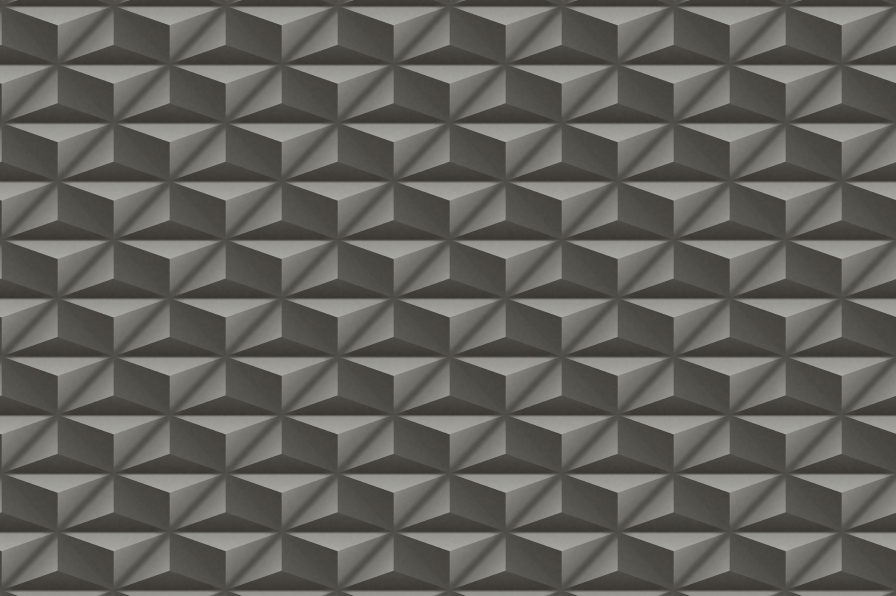
Give the GLSL for this pattern, as a WebGL 2 fragment shader.

```glsl
#version 300 es
precision highp float;
// Relief of low three-sided facets on a triangular lattice, with light and dark
// slopes alternating along each row. Barycentric weights pick the facet; the
// smallest weight gives the distance from the valley, driving each gradient.

uniform vec2 u_resolution;
out vec4 outColor;

const vec2 REPEATS = vec2(8.0, 10.2);      // triangles across, rows down
const vec2 SHIFT = vec2(0.014, 0.1);       // lattice origin, in repeats
const int SAMPLES = 3;                     // supersampling per axis

// Facet tones in the order left, right, base
const vec3 UP_VALLEY = vec3(0.41, 0.30, 0.22);
const vec3 UP_PEAK = vec3(0.59, 0.36, 0.30);
const vec3 DOWN_VALLEY = vec3(0.29, 0.39, 0.57);
const vec3 DOWN_PEAK = vec3(0.26, 0.53, 0.66);

const float SEAM_TONE = 0.31;
const float SIDE_SEAM = 0.24;              // soft width of diagonal valleys
const float BASE_SEAM = 0.12;              // crisper width of row lines
const float PINCH_START = 0.82;            // where facets fade into a lattice point
const float GRAIN = 0.015;
const float GRAIN_CELLS = 360.0;           // grain cells across the canvas

const vec3 DARK = vec3(0.20, 0.19, 0.17);
const vec3 LIGHT = vec3(0.68, 0.68, 0.66);
const float DARK_TONE = 0.19;
const float LIGHT_TONE = 0.68;

float hash(vec2 p) {
    vec3 q = fract(vec3(p.xyx) * 0.1031);
    q += dot(q, q.yzx + 33.33);
    return fract((q.x + q.y) * q.z);
}

float valueNoise(vec2 p) {
    vec2 cell = floor(p);
    vec2 f = fract(p);
    f = f * f * (3.0 - 2.0 * f);
    float low = mix(hash(cell), hash(cell + vec2(1.0, 0.0)), f.x);
    float high = mix(hash(cell + vec2(0.0, 1.0)), hash(cell + 1.0), f.x);
    return mix(low, high, f.y);
}

// Brightness of the relief at a point given in canvas units
float reliefTone(vec2 uv) {
    vec2 p = uv * REPEATS - SHIFT;
    float row = floor(p.y);
    float rise = p.y - row;
    float skew = fract(p.x - 0.5 * mod(row, 2.0) - 0.5 * rise);
    bool pointsUp = skew + rise < 1.0;

    // Weights of the corners opposite the left, right and base facets
    vec3 weight = pointsUp
        ? vec3(skew, 1.0 - skew - rise, rise)
        : vec3(skew + rise - 1.0, 1.0 - skew, 1.0 - rise);
    float nearest = min(weight.x, min(weight.y, weight.z));
    float farthest = max(weight.x, max(weight.y, weight.z));
    float height = 3.0 * nearest;

    // Facet gradient from valley to peak
    vec3 tones = pointsUp ? mix(UP_VALLEY, UP_PEAK, height)
                          : mix(DOWN_VALLEY, DOWN_PEAK, height);
    bool isBase = weight.z <= nearest;
    float tone = isBase ? tones.z : (weight.x <= nearest ? tones.x : tones.y);

    // Shaded valleys and lattice points
    float seam = isBase ? BASE_SEAM : SIDE_SEAM;
    tone = mix(min(SEAM_TONE, tone), tone, smoothstep(0.0, seam, height));
    return mix(tone, SEAM_TONE, 0.7 * smoothstep(PINCH_START, 1.0, farthest));
}

void main() {
    // Average a small grid of samples for smooth edges
    float tone = 0.0;
    for (int j = 0; j < SAMPLES; j++) {
        for (int i = 0; i < SAMPLES; i++) {
            vec2 offset = (vec2(i, j) + 0.5) / float(SAMPLES) - 0.5;
            tone += reliefTone((gl_FragCoord.xy + offset) / u_resolution);
        }
    }
    tone /= float(SAMPLES * SAMPLES);

    // Faint stone grain
    vec2 grainPoint = gl_FragCoord.xy / u_resolution.x * GRAIN_CELLS;
    tone += GRAIN * (valueNoise(grainPoint) - 0.5);

    float level = (tone - DARK_TONE) / (LIGHT_TONE - DARK_TONE);
    outColor = vec4(mix(DARK, LIGHT, clamp(level, 0.0, 1.0)), 1.0);
}
```
